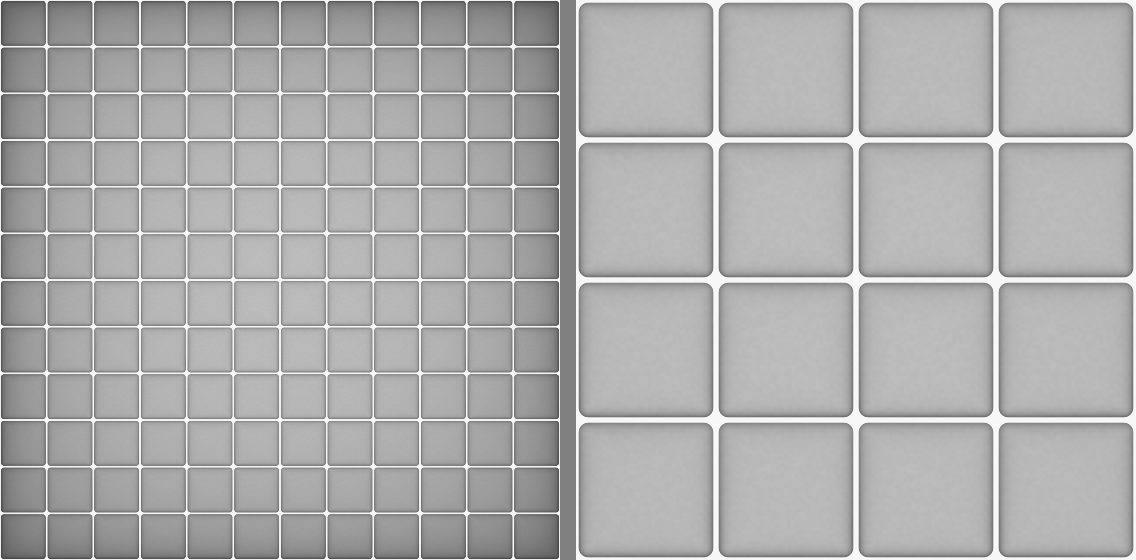
Left: the whole. Right: its middle third, enlarged.
Reproduce this pattern procedurally as a WebGL 1 fragment shader.

```glsl
precision highp float;
// Grid of rounded grey tiles with pale joints, shaded rims, fine grain and a vignette.

uniform vec2 u_resolution;

#define TILES 12.0
#define HALF_GAP 0.019
#define CORNER_RADIUS 0.07
#define TILE_COLOR vec3(0.735)
#define JOINT_COLOR vec3(0.97)
#define RIM_DARKNESS 0.27
#define RIM_WIDTH 0.022
#define SHADE_DARKNESS 0.13
#define SHADE_WIDTH 0.065
#define GRAIN_CELLS 40.0
#define GRAIN_STRENGTH 0.022
#define VIGNETTE_POWER 0.11

float hash(vec2 p) {
  vec3 q = fract(vec3(p.xyx) * 0.1031);
  q += dot(q, q.yzx + 33.33);
  return fract((q.x + q.y) * q.z);
}

float valueNoise(vec2 p) {
  vec2 i = floor(p);
  vec2 f = fract(p);
  f = f * f * (3.0 - 2.0 * f);
  float low = mix(hash(i), hash(i + vec2(1.0, 0.0)), f.x);
  float high = mix(hash(i + vec2(0.0, 1.0)), hash(i + vec2(1.0)), f.x);
  return mix(low, high, f.y);
}

float roundedBox(vec2 p, float halfSize, float radius) {
  vec2 q = abs(p) - halfSize + radius;
  return length(max(q, 0.0)) + min(max(q.x, q.y), 0.0) - radius;
}

float vignette(vec2 uv) {
  vec2 falloff = 4.0 * uv * (1.0 - uv);
  return pow(falloff.x * falloff.y + 0.002, VIGNETTE_POWER);
}

void main() {
  vec2 uv = gl_FragCoord.xy / u_resolution;
  vec2 cell = fract(uv * TILES);
  vec2 p = cell - 0.5;
  float pixel = TILES / min(u_resolution.x, u_resolution.y);

  float dist = roundedBox(p, 0.5 - HALF_GAP, CORNER_RADIUS);
  float depth = max(-dist, 0.0);

  // Thin dark rim, heaviest at the bottom, and a soft inner shade, widest at the top
  float rim = exp(-depth / RIM_WIDTH) * (1.0 - 0.5 * p.y);
  float shade = exp(-depth / (SHADE_WIDTH * (1.0 + 0.4 * p.y)));
  float light = 1.0 - RIM_DARKNESS * rim - SHADE_DARKNESS * shade;

  // Fine grain, the same on every tile
  light += GRAIN_STRENGTH * (valueNoise(cell * GRAIN_CELLS) - 0.5);

  vec3 tile = TILE_COLOR * light * vignette(uv);
  float coverage = 1.0 - smoothstep(-0.5 * pixel, 0.5 * pixel, dist);
  gl_FragColor = vec4(mix(JOINT_COLOR, tile, coverage), 1.0);
}
```
